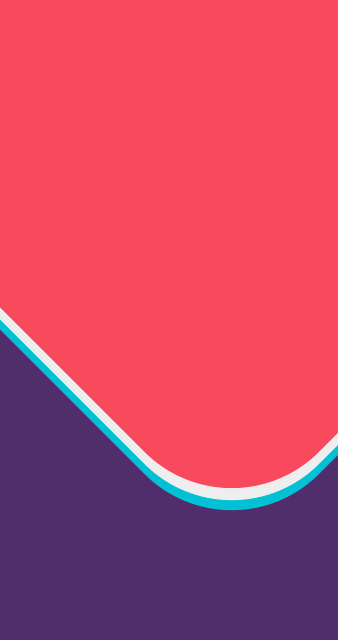
Write a Shadertoy shader that draws this background.

```glsl
// Coverage of the area below an edge, smoothed over about one pixel
float below(float dist, float pixel) {
    return 1.0 - smoothstep(-0.6 * pixel, 0.6 * pixel, dist);
}

void mainImage(out vec4 fragColor, in vec2 fragCoord) {
    // Canvas width is one unit
    vec2 p = fragCoord / iResolution.x;
    float pixel = 1.0 / iResolution.x;

    // Valley: a circular arc joined to 45 degree slopes
    float radius = 0.3646;
    float offset = abs(p.x - 0.6856);
    float sine = min(offset / radius, sqrt(0.5));
    float cosine = sqrt(1.0 - sine * sine);
    float valley = 0.4494 + radius * (1.0 - cosine) + offset - radius * sine;

    // Height above the valley; the cosine turns it into edge distance
    float height = p.y - valley;

    // Stacked layers, each the same valley lowered further
    vec3 coral = vec3(0.976, 0.286, 0.365);
    vec3 white = vec3(0.937, 0.933, 0.933);
    vec3 cyan = vec3(0.01, 0.755, 0.835);
    vec3 purple = vec3(0.322, 0.176, 0.424);

    vec3 color = mix(coral, white, below(height * cosine, pixel));
    color = mix(color, cyan, below((height + 0.0358) * cosine, pixel));
    color = mix(color, purple, below((height + 0.0654) * cosine, pixel));

    fragColor = vec4(color, 1.0);
}
```
